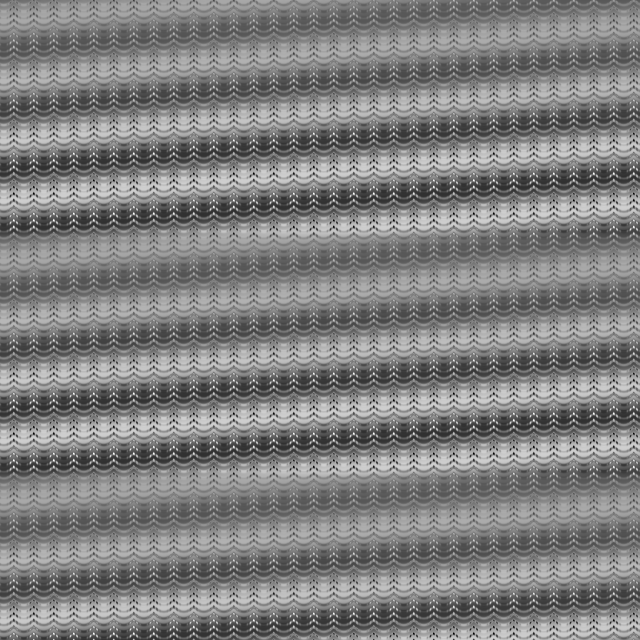
Give the GLSL for this texture, as a Shadertoy shader.

```glsl
// Draws a grey knitted cloth: slanted soft bands under columns of dotted chevrons.

const float TAU = 6.2831853;
const float COLUMNS = 32.0;      // chevron columns across
const float ROWS = 96.0;         // chevron rows down
const float BEADS = 6.0;         // dots across one column
const float BANDS = 32.0 / 3.0;  // light and dark bands down
const float FADES = 8.0 / 3.0;   // contrast cycles down
const float BAND_RISE = 0.93;    // bands climbed from left to right
const float MID_GREY = 0.5;
const float DOT_GAIN = 2.9;      // above 1, dots take the opposite tone
const float SCALLOP_BEND = 0.95; // phase bend of the band edges, in radians

// Distance from the nearest column centre, 0 to 0.5 of a column
float columnDistance(float x, float columns, float centre) {
    return abs(fract(x * columns - centre + 0.5) - 0.5);
}

// Band position in turns; whole numbers are the lightest lines
float bandTurns(vec2 p, float bands, float rise) {
    return bands * p.y + rise * p.x - 0.31;
}

// Contrast that builds down the cloth, then drops back
float bandContrast(float y, float cycles) {
    float cycle = fract(y * cycles - 0.007);
    float build = smoothstep(0.0, 0.75, cycle);
    float drop = 1.0 - smoothstep(0.94, 1.0, cycle);
    return mix(0.155, 0.31, build * drop);
}

// Ridges 0 to 1 whose legs fall steeply at the spine and flatten outward
float chevronRidge(float d, float y, float rows) {
    float fall = 3.0 * d * (1.0 - d);
    float wave = 0.5 + 0.5 * cos(TAU * (rows * y - fall));
    return wave * wave;
}

// Strength of the dots along a leg, fading away from the spine
float dotStrength(float d, float beads) {
    float bead = 0.6 + 0.4 * cos(TAU * beads * d);
    return bead * (1.0 - smoothstep(0.05, 0.45, d));
}

void mainImage(out vec4 fragColor, in vec2 fragCoord) {
    // Canvas position, measured downward from the top
    vec2 p = fragCoord / iResolution.xy;
    p.y = 1.0 - p.y;

    // Fine knit
    float d = columnDistance(p.x, COLUMNS, 0.69);
    float ridge = chevronRidge(d, p.y, ROWS);
    float dots = ridge * dotStrength(d, BEADS);

    // Broad bands with scalloped edges
    float bend = SCALLOP_BEND * (ridge - 0.375);
    float wave = cos(TAU * bandTurns(p, BANDS, BAND_RISE) + bend);

    // Dots are dark on light bands and light on dark ones
    float tone = wave * (1.0 - DOT_GAIN * dots);
    float grey = MID_GREY + bandContrast(p.y, FADES) * tone;

    fragColor = vec4(vec3(clamp(grey, 0.0, 1.0)), 1.0);
}
```
